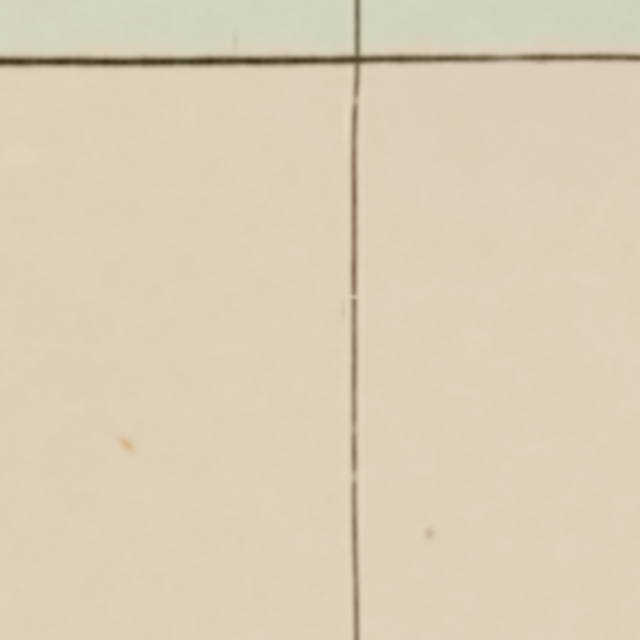
A Shadertoy shader for this texture:

```glsl
// Aged cream paper with a pale green wash along the top, crossed by two ink rules.
// Layered sines bend and wear the rules; cellular noise mottles the paper,
// and soft elliptical blots add stains, scuffs and a faint crease.

vec2 hash2(vec2 p) {
    vec3 q = fract(p.xyx * vec3(0.1031, 0.103, 0.0973));
    q += dot(q, q.yzx + 33.33);
    return fract((q.xx + q.yz) * q.zy);
}

// Distance to the nearest jittered cell point, centred near zero
float cellular(vec2 p) {
    vec2 cell = floor(p), f = fract(p);
    float nearest = 2.0;
    for (int y = -1; y <= 1; y++)
        for (int x = -1; x <= 1; x++) {
            vec2 o = vec2(x, y);
            vec2 d = o + hash2(cell + o + 50.0) - f;
            nearest = min(nearest, dot(d, d));
        }
    return sqrt(nearest) - 0.5;
}

// Slow irregular wave in the range -1 to 1
float waver(float t) {
    return 0.5 * sin(t) + 0.3 * sin(2.3 * t + 1.7) + 0.2 * sin(5.1 * t + 0.6);
}

// Soft ellipse, turned by an angle, with radii along its own axes
float blot(vec2 p, vec2 centre, vec2 radii, float angle) {
    float c = cos(angle), s = sin(angle);
    vec2 d = mat2(c, -s, s, c) * (p - centre) / radii;
    return exp(-dot(d, d));
}

// Soft bell across a line or along it
float bell(float d, float width) {
    return exp(-d * d / (width * width));
}

void mainImage(out vec4 fragColor, in vec2 fragCoord) {
    vec2 uv = fragCoord / iResolution.xy;

    // Paper, a little rosier toward the upper right and the left edge
    vec3 color = vec3(0.867, 0.821, 0.733);
    color += vec3(-0.004, -0.011, -0.006) * blot(uv, vec2(0.92, 0.87), vec2(0.4, 0.2), 0.0);
    color += vec3(0.002, -0.006, -0.012) * blot(uv, vec2(0.05, 0.42), vec2(0.3, 0.4), 0.0);

    // Rule centre lines
    float ruleY = 0.9035 + 0.0065 * smoothstep(0.2, 0.95, uv.x) + 0.0006 * waver(uv.x * 23.0);
    float ruleX = 0.5534 + 0.0052 * smoothstep(0.78, 0.92, uv.y)
                + 0.0036 * smoothstep(0.25, 0.0, uv.y) + 0.0004 * waver(uv.y * 31.0);

    // Green wash with a thin, uneven lower fringe
    float above = uv.y - ruleY;
    float wash = smoothstep(-0.002, 0.045, above + 0.01 * waver(uv.x * 27.0));
    wash *= smoothstep(-0.002, 0.004, above);
    vec3 green = mix(vec3(0.835, 0.835, 0.75), vec3(0.818, 0.825, 0.745), uv.x);
    color = mix(color, green, wash);

    // Paper mottling, slightly stretched along the horizontal
    float broad = cellular(uv * vec2(11.0, 13.0));
    float fine = cellular(uv * vec2(34.0, 46.0) + 7.0);
    float grain = cellular(uv * vec2(80.0, 130.0) + 19.0);
    color += vec3(0.007, 0.010, 0.014) * broad + vec3(0.007, 0.009, 0.012) * fine + 0.005 * grain;

    // Faint crease and pale scuffs
    color += 0.010 * blot(uv, vec2(0.94, 0.67), vec2(0.012, 0.085), -0.55);
    color += 0.008 * blot(uv, vec2(0.74, 0.46), vec2(0.025, 0.03), 0.0);
    color += vec3(0.012, 0.012, 0.004) * blot(uv, vec2(0.03, 0.755), vec2(0.025, 0.02), 0.0);
    color += 0.025 * blot(uv, vec2(0.541, 0.81), vec2(0.006, 0.03), 0.0);

    // Pale halo beside the vertical rule
    float across = uv.x - ruleX;
    color += 0.010 * bell(abs(across) - 0.012, 0.005);

    // Stains and small grey marks
    color = mix(color, vec3(0.84, 0.68, 0.48), 0.8 * blot(uv, vec2(0.198, 0.305), vec2(0.014, 0.0075), -0.75));
    color = mix(color, vec3(0.72, 0.63, 0.54), 0.55 * blot(uv, vec2(0.671, 0.166), vec2(0.008, 0.009), 0.0));
    color -= 0.04 * blot(uv, vec2(0.536, 0.517), vec2(0.004, 0.016), 0.0);
    color -= 0.04 * blot(uv, vec2(0.368, 0.935), vec2(0.005, 0.014), 0.0);
    color -= 0.06 * blot(uv, vec2(0.845, 0.902), vec2(0.008, 0.004), 0.0);

    // Vertical rule: soft brown ink, worn thin at a few heights
    float wear = 0.84 + 0.12 * waver(uv.y * 47.0);
    wear *= 1.0 - 0.55 * bell(uv.y - 0.843, 0.008);
    wear *= 1.0 - 0.65 * bell(uv.y - 0.536, 0.004);
    wear *= 1.0 - 0.35 * bell(uv.y - 0.33, 0.012);
    wear *= 1.0 - 0.55 * bell(uv.y - 0.255, 0.010);
    vec3 brown = mix(vec3(0.54, 0.46, 0.36), vec3(0.52, 0.40, 0.31), bell(uv.y - 0.66, 0.15));
    brown = mix(brown, vec3(0.45, 0.42, 0.32), smoothstep(0.86, 0.91, uv.y));
    color = mix(color, brown, wear * bell(across, 0.0051));

    // Horizontal rule: dark and heavy on the left, thinner and paler on the right
    float fade = smoothstep(0.35, 0.85, uv.x);
    vec3 ink = mix(vec3(0.23, 0.19, 0.09), vec3(0.41, 0.35, 0.24), fade);
    float width = mix(0.0071, 0.0060, fade) + 0.0005 * waver(uv.x * 61.0);
    float density = 0.91 + 0.08 * waver(uv.x * 83.0);
    density *= 1.0 - 0.3 * bell(uv.x - 0.79, 0.025);
    color = mix(color, ink, density * bell(above, width));

    fragColor = vec4(clamp(color, 0.0, 1.0), 1.0);
}
```
